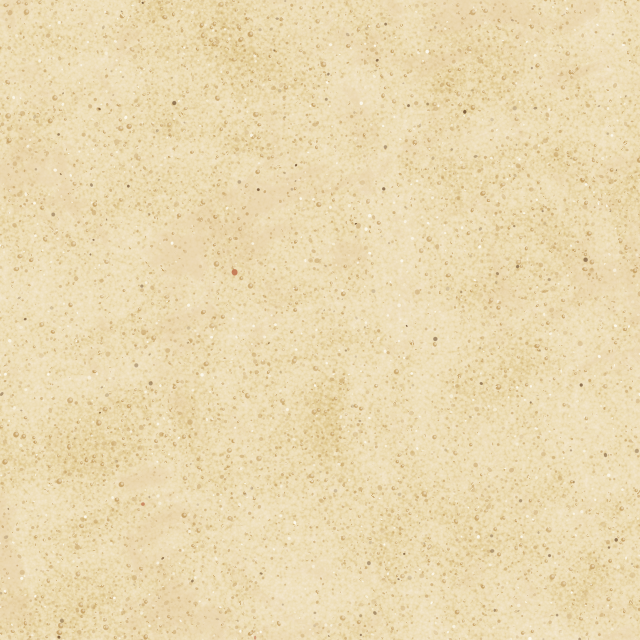
This texture is drawn by a Shadertoy shader. Its source:

```glsl
// Cream sandstone: soft warm clouds, fine granular mottling and scattered mineral flecks.
#define CREAM vec3(0.930, 0.867, 0.708)
#define PALE vec3(0.950, 0.900, 0.795)
#define OCHRE vec3(0.875, 0.780, 0.550)
#define BLUSH vec3(0.908, 0.815, 0.655)
#define TAN vec3(0.755, 0.595, 0.345)
#define BROWN vec3(0.460, 0.330, 0.200)
#define RUST vec3(0.740, 0.400, 0.260)
#define CLOUD_SCALE 9.0
#define MOTTLE_CELLS 120.0
#define MOTTLE_CONTRAST 1.75
#define GRAIN_SOFTNESS 0.0011

const float PI = 3.14159;

vec4 hash4(vec2 p) {
    vec4 q = fract(p.xyxy * vec4(0.1031, 0.1030, 0.0973, 0.1099));
    q += dot(q, q.wzxy + 33.33);
    return fract((q.xxyz + q.yzzw) * q.zywx);
}

mat2 rotation(float angle) {
    float c = cos(angle), s = sin(angle);
    return mat2(c, s, -s, c);
}

// Warped, rotated sine octaves, roughly -1 to 1
float layeredSines(vec2 p) {
    float sum = 0.0, amplitude = 0.6;
    mat2 turn = rotation(0.92);
    for (int i = 0; i < 6; i++) {
        p = turn * p + 1.1 * sin(p.yx * 0.73 + float(i) * 1.7);
        sum += amplitude * sin(p.x) * sin(p.y + 0.8 * sin(p.x * 0.6));
        p *= 1.85;
        amplitude *= 0.72;
    }
    return sum;
}

// Distance to the nearest jittered point, in cell units
float cellular(vec2 p) {
    vec2 cell = floor(p), local = fract(p);
    float nearest = 2.0;
    for (int y = -1; y <= 1; y++)
    for (int x = -1; x <= 1; x++) {
        vec2 offset = vec2(x, y);
        vec2 delta = offset + hash4(cell + offset).xy - local;
        nearest = min(nearest, dot(delta, delta));
    }
    return sqrt(nearest);
}

// Scattered rounded grains: x = coverage, y = random tone, z = glint off centre
vec3 grains(vec2 uv, float cells, float radius, float density, float seed) {
    vec2 p = uv * cells, cell = floor(p);
    float soft = max(0.75 / iResolution.y, GRAIN_SOFTNESS);
    vec3 grain = vec3(0.0);
    for (int y = -1; y <= 1; y++)
    for (int x = -1; x <= 1; x++) {
        vec2 id = cell + vec2(x, y);
        vec4 place = hash4(id + seed);
        vec4 form = hash4(id + seed + 71.0);
        vec2 offset = (p - id - place.xy) / cells;
        vec2 delta = rotation(form.x * PI) * offset;
        delta.y *= mix(1.0, 1.7, form.z * form.z);
        float dist = length(delta);
        float size = radius * mix(0.45, 1.0, form.y * form.y);
        float cover = 1.0 - smoothstep(size - soft, size + soft, dist);
        cover *= step(place.z, density);
        float glint = 1.0 - smoothstep(0.2 * size, 0.8 * size, length(offset - 0.3 * size));
        if (cover > grain.x) grain = vec3(cover, place.w, glint);
    }
    return grain;
}

void mainImage(out vec4 fragColor, in vec2 fragCoord) {
    vec2 uv = fragCoord / iResolution.y;

    // Broad clouds and fine mottling
    float clouds = layeredSines(uv * CLOUD_SCALE + 3.0);
    float patches = layeredSines(uv * CLOUD_SCALE * 3.1 + 17.0);
    float pits = cellular(uv * MOTTLE_CELLS) - 0.46;
    float dust = 0.46 - cellular(rotation(0.6) * uv * MOTTLE_CELLS * 1.8 + 40.0);
    float tone = 0.06 + 0.28 * clouds + 0.30 * patches;
    tone += MOTTLE_CONTRAST * (0.6 * pits + 0.55 * dust);
    vec3 color = mix(CREAM, tone < 0.0 ? OCHRE : PALE, clamp(abs(tone), 0.0, 1.2));

    // Rosy stains, broken up at two sizes
    float stain = layeredSines(uv * CLOUD_SCALE * 0.8 + 51.0);
    stain += 0.7 * layeredSines(uv * CLOUD_SCALE * 4.3 + 29.0);
    color = mix(color, BLUSH, 0.55 * smoothstep(0.0, 1.1, stain));

    // Tan grains gather in the darker patches
    float crowd = clamp(0.5 - 0.35 * clouds - 0.4 * patches, 0.1, 1.0);
    vec3 fine = grains(uv, 150.0, 0.0026, 0.65 * crowd, 11.0);
    color = mix(color, TAN, fine.x * mix(0.1, 0.65, fine.y * fine.y));
    vec3 coarse = grains(uv, 75.0, 0.0045, 0.48 * crowd, 137.0);
    color = mix(color, TAN, coarse.x * mix(0.2, 0.8, coarse.y));
    color = mix(color, PALE, coarse.x * coarse.z * 0.65 * step(0.5, coarse.y));

    // Bright quartz flecks
    vec3 quartz = grains(uv, 85.0, 0.0029, 0.10, 263.0);
    color = mix(color, vec3(0.99, 0.98, 0.94), quartz.x * mix(0.3, 0.95, quartz.y));

    // Dark specks and rare rusty pebbles
    vec3 speck = grains(uv, 48.0, 0.0034, 0.09, 389.0);
    color = mix(color, BROWN, speck.x * mix(0.2, 0.9, speck.y * speck.y));
    vec3 pebble = grains(uv, 14.0, 0.0065, 0.03, 457.0);
    color = mix(color, RUST, pebble.x * mix(0.5, 0.85, pebble.y));

    fragColor = vec4(clamp(color, 0.0, 1.0), 1.0);
}
```
